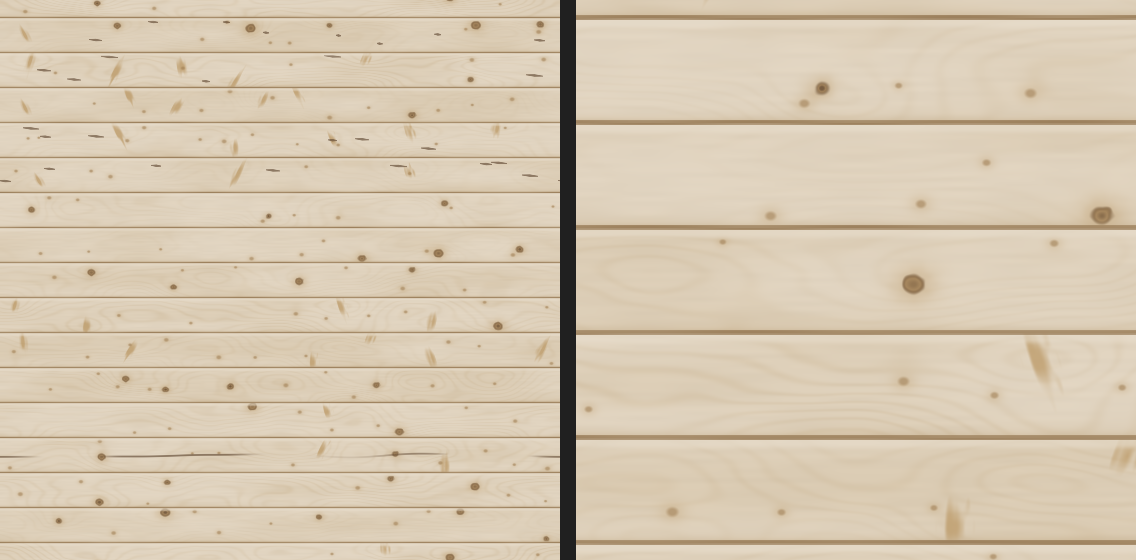
Left, the full canvas; right, a detail of the centre.
Give the GLSL for this texture, as a WebGL 1 fragment shader.

```glsl
precision highp float;
uniform vec2 u_resolution;

const float BOARDS = 16.0;         // boards down the canvas, each one unit high
const float KNOT_CELLS = 8.0;      // slots for large knots along a board
const float PIN_CELLS = 16.0;      // slots for pin knots and checks
const float KNOT_CHANCE = 0.55;
const float PIN_CHANCE = 0.5;
const float CHECK_CHANCE = 0.4;
const float SPLIT_BOARD = 3.0;     // board with one long split
const float GROOVE_HALF = 0.022;
const float GRAIN_RINGS = 8.0;

const vec3 PALE = vec3(0.882, 0.832, 0.755);
const vec3 CREAM = vec3(0.855, 0.795, 0.700);
const vec3 GRAIN = vec3(0.790, 0.700, 0.560);
const vec3 RESIN = vec3(0.735, 0.600, 0.400);
const vec3 KNOT = vec3(0.620, 0.490, 0.325);
const vec3 CORE = vec3(0.380, 0.285, 0.200);
const vec3 SHADE = vec3(0.760, 0.665, 0.520);
const vec3 GROOVE = vec3(0.610, 0.500, 0.360);
const vec3 LIGHT = vec3(0.910, 0.870, 0.805);

float hash(vec2 p) {
  return fract(sin(dot(p, vec2(127.1, 311.7))) * 43758.5);
}

// Value noise that wraps in x after the given number of cells
float noise(vec2 p, float period, float seed) {
  vec2 i = floor(p), f = fract(p);
  f = f * f * (3.0 - 2.0 * f);
  float x0 = mod(i.x, period), x1 = mod(i.x + 1.0, period);
  float y0 = i.y + seed * 17.3;
  return mix(mix(hash(vec2(x0, y0)), hash(vec2(x1, y0)), f.x),
             mix(hash(vec2(x0, y0 + 1.0)), hash(vec2(x1, y0 + 1.0)), f.x), f.y);
}

// Offset from the feature in a neighbouring slot; id identifies that slot
vec2 slotOffset(vec2 p, float step, float cells, float seed, out vec2 id) {
  float size = BOARDS / cells;
  float slot = floor(p.x / size) + step;
  id = vec2(mod(slot, cells) + 0.37, seed);
  vec2 jitter = mix(vec2(0.1), vec2(0.9), vec2(hash(id), hash(id + 5.1)));
  return p - vec2((slot + jitter.x) * size, jitter.y);
}

void main() {
  vec2 uv = gl_FragCoord.xy / u_resolution;
  float px = BOARDS / u_resolution.y;
  float row = uv.y * BOARDS + 0.5;
  float board = mod(floor(row), BOARDS);
  vec2 p = vec2(uv.x * BOARDS, fract(row));
  float feathered = step(0.5, hash(vec2(board, 3.7)));

  // Knots, pin knots and short checks
  float warp = 0.0, halo = 0.0, body = 0.0, core = 0.0, feather = 0.0, check = 0.0;
  for (int k = -1; k <= 1; k++) {
    vec2 id;
    vec2 d = slotOffset(p, float(k), KNOT_CELLS, board + 20.0, id);
    float present = step(hash(id + 9.3), KNOT_CHANCE);
    float size = hash(id + 2.9);
    float isFeather = mix(step(0.88, size), step(0.15, size), feathered);
    float isRound = present * (1.0 - isFeather);
    float radius = mix(0.055, 0.125, hash(id + 7.7));
    float r = length(d * vec2(0.85, 1.0)) + 0.025 * (noise(d * 14.0, 64.0, id.x) - 0.5);
    warp += present * 0.28 * exp(-dot(d * vec2(1.4, 3.2), d * vec2(1.4, 3.2)));
    halo += isRound * exp(-r * r / (radius * radius * 3.5));
    body = max(body, isRound * (1.0 - smoothstep(radius - 0.025, radius + px, r)));
    float ring = 1.0 - smoothstep(0.0, 0.02 + px, abs(r - radius * 0.85));
    float heart = 1.0 - smoothstep(radius * 0.1, radius * 0.65, r);
    core = max(core, isRound * max(0.4 * ring, heart * mix(0.3, 0.85, hash(id + 4.4))));

    vec2 q = vec2(d.x + d.y * (hash(id + 6.2) - 0.5) * 1.2, d.y);
    float fray = noise(q * vec2(16.0, 4.0), 64.0, id.x) - 0.5;
    float reach = length(q / vec2(0.15, mix(0.2, 0.42, hash(id + 8.8)))) + fray * 0.9;
    feather = max(feather, present * isFeather * (1.0 - smoothstep(0.1, 1.1, reach)));

    d = slotOffset(p, float(k), PIN_CELLS, board + 50.0, id);
    present = step(hash(id + 1.6), PIN_CHANCE);
    radius = mix(0.02, 0.055, hash(id + 3.3));
    r = length(d * vec2(0.8, 1.0));
    halo += present * 0.6 * exp(-r * r / (radius * radius * 4.0));
    body = max(body, present * 0.65 * (1.0 - smoothstep(radius * 0.4, radius + px, r)));

    d = slotOffset(p, float(k), PIN_CELLS, board + 80.0, id);
    present = step(hash(id + 2.2), CHECK_CHANCE) * step(0.6, hash(vec2(board, 8.1)));
    float span = mix(0.08, 0.24, hash(id + 4.9));
    float taper = 0.022 * (1.0 - min(abs(d.x) / span, 1.0));
    float gap = abs(d.y + d.x * 0.08);
    check = max(check, present * step(abs(d.x), span) * (1.0 - smoothstep(taper, taper + px, gap)));
  }

  // Long split wandering along one board
  float wander = 0.48 + 0.12 * (noise(vec2(p.x * 0.5, 0.0), 8.0, 6.0) - 0.5);
  float splitMask = smoothstep(0.35, 0.6, noise(vec2(p.x * 0.5, 2.0), 8.0, 9.0));
  float split = (1.0 - smoothstep(0.008, 0.015 + px, abs(p.y - wander))) * splitMask;
  check = max(check, split * (1.0 - step(0.5, abs(board - SPLIT_BOARD))));

  // Growth rings, fibres and broad tone
  float field = noise(vec2(p.x * 0.5, p.y * 1.6), 8.0, board + 1.0) + 0.5 * p.y + warp;
  field += 0.06 * noise(vec2(p.x * 2.0, p.y * 5.0), 32.0, board + 2.0);
  float rings = pow(0.5 + 0.5 * sin(field * GRAIN_RINGS * 6.2832), 3.0);
  float patches = noise(vec2(p.x * 0.5, p.y * 2.0), 8.0, board + 40.0);
  float strength = mix(0.08, 0.32, hash(vec2(board, 1.9))) * mix(0.3, 1.0, patches);
  float fibre = noise(vec2(p.x * 2.0, p.y * 22.0), 32.0, board + 60.0) - 0.5;
  float tone = 0.65 * patches + 0.35 * hash(vec2(board, 6.6));

  vec3 color = mix(PALE, CREAM, smoothstep(0.2, 0.9, tone));
  color = mix(color, GRAIN, rings * strength) + fibre * 0.018;
  color = mix(color, RESIN, min(halo * 0.45, 0.6));
  color = mix(color, RESIN, feather * 0.75);
  color = mix(color, KNOT, body * 0.85);
  color = mix(color, CORE, core * 0.8);
  color = mix(color, CORE, check * 0.65);

  // Groove with shaded lower edge and lit upper edge
  float edge = p.y - step(0.5, p.y);
  float wear = mix(0.7, 1.0, noise(vec2(p.x, 0.0), 16.0, board + 90.0));
  float lit = smoothstep(-0.13, -0.06, edge) * (1.0 - step(0.0, edge));
  color = mix(color, LIGHT, lit * 0.55);
  color = mix(color, SHADE, step(0.0, edge) * exp(-edge / 0.045) * 0.75 * wear);
  float line = 1.0 - smoothstep(GROOVE_HALF - 0.5 * px, GROOVE_HALF + 0.5 * px, abs(edge));
  color = mix(color, GROOVE, line * wear);

  gl_FragColor = vec4(color, 1.0);
}
```
